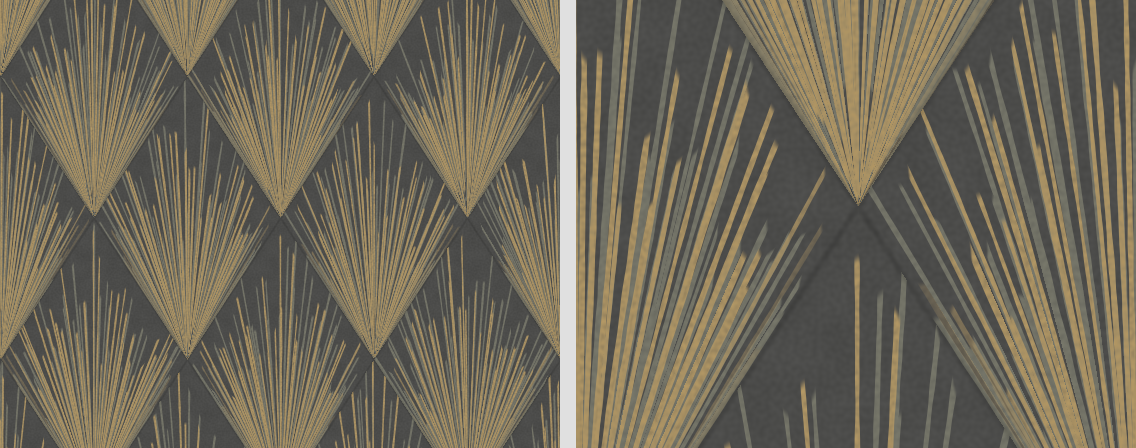
Left, the full canvas; right, a detail of the centre.
Write a Shadertoy shader that draws this pattern.

```glsl
float hash(vec3 p) {
    p = fract(p * vec3(0.1031, 0.1130, 0.0973));
    p += dot(p, p.yzx + 33.33);
    return fract((p.x + p.y) * p.z);
}

vec2 gradient(vec2 cell) {
    float angle = 6.2832 * hash(vec3(cell, 7.0));
    return vec2(cos(angle), sin(angle));
}

float gradientNoise(vec2 p) {
    vec2 i = floor(p), f = fract(p);
    vec2 u = f * f * f * (f * (f * 6.0 - 15.0) + 10.0);
    vec2 e = vec2(1.0, 0.0);
    return mix(mix(dot(gradient(i), f), dot(gradient(i + e), f - e), u.x),
               mix(dot(gradient(i + e.yx), f - e.yx), dot(gradient(i + 1.0), f - 1.0), u.x), u.y);
}

// Coverage of one set of rays; spread runs from -1 to 1 across the fan,
// reach from 0 at the apex to 1 on the upper edges.
float rays(float spread, float height, float reach, float count, vec3 seed, float pixel) {
    float slot = (spread * 0.5 + 0.5) * count;
    float id = clamp(floor(slot), 0.0, count - 1.0);
    vec3 key = seed + vec3(id * 3.0, id, 0.0);
    float center = (id + mix(0.2, 0.8, hash(key))) / count * 2.0 - 1.0;

    // Perpendicular distance to the ray
    float slope = center * 0.5 / 0.758;
    float dist = abs(spread - center) * height * 0.66 * inversesqrt(1.0 + slope * slope);

    // Hand-drawn width, thinner towards the apex
    float wobble = gradientNoise(vec2(id * 5.3 + seed.x * 3.1, height * 16.0 + seed.y * 9.7));
    float width = 0.0046 * mix(0.45, 1.0, smoothstep(0.0, 0.5, height));
    width *= 0.75 + 0.5 * hash(key + 11.0) + 0.4 * wobble;

    // Ragged ends, grouped in bundles of similar length
    float bundle = gradientNoise(vec2(slot * 0.22 + seed.x * 5.7, seed.y * 3.3 + 0.5));
    float end = 1.03 - 0.48 * hash(key + 23.0) + 0.35 * bundle;
    float start = 0.2 * pow(hash(key + 37.0), 3.0);
    float span = smoothstep(end + 0.008, end - 0.008, reach)
               * smoothstep(start - 0.01, start + 0.01, reach);
    return span * clamp((width - dist) / pixel + 0.5, 0.0, 1.0);
}

void mainImage(out vec4 fragColor, in vec2 fragCoord) {
    float pixel = 3.0 / iResolution.x;
    vec2 p = fragCoord * pixel;

    // Diamond lattice: three fans across, alternate rows shifted by half
    vec2 q = (p - vec2(0.004, 0.473)) / vec2(1.0, 1.516);
    vec2 lattice = vec2(q.y + q.x, q.y - q.x);
    vec2 cell = floor(lattice);
    vec2 f = lattice - cell;

    // Fan coordinates measured from the bottom apex
    float total = max(f.x + f.y, 0.0001);
    float spread = (f.x - f.y) / total;
    float height = total * 0.758;
    float reach = max(f.x, f.y);
    vec3 seed = vec3(cell + 40.0, 3.0);

    // Mottled dark paper
    float grain = gradientNoise(p * 95.0);
    float mottle = gradientNoise(p * 14.0);
    vec3 color = vec3(0.295, 0.295, 0.288) + 0.025 * grain + 0.018 * mottle;

    // Grey-green rays below, gold rays above and sparser at the sides
    float grey = max(rays(spread, height, reach, 37.0, seed, pixel),
                     rays(spread, height, reach, 17.0, seed + 71.0, pixel));
    float gold = max(rays(spread, height, reach, 29.0, seed + 131.0, pixel),
                     rays(spread, height, reach, 13.0, seed + 197.0, pixel));
    gold *= 1.0 - 0.75 * smoothstep(0.72, 0.98, abs(spread));

    // Chalky ink
    float ink = 0.92 + 0.25 * grain;
    color = mix(color, vec3(0.46, 0.46, 0.41), grey * ink);
    color = mix(color, vec3(0.68, 0.58, 0.39), gold * ink);

    // Thin shadow where neighbouring fans meet
    float seam = min(1.0 - reach, min(f.x, f.y));
    color *= 1.0 - 0.12 * smoothstep(0.012, 0.0, seam);

    fragColor = vec4(color, 1.0);
}
```
